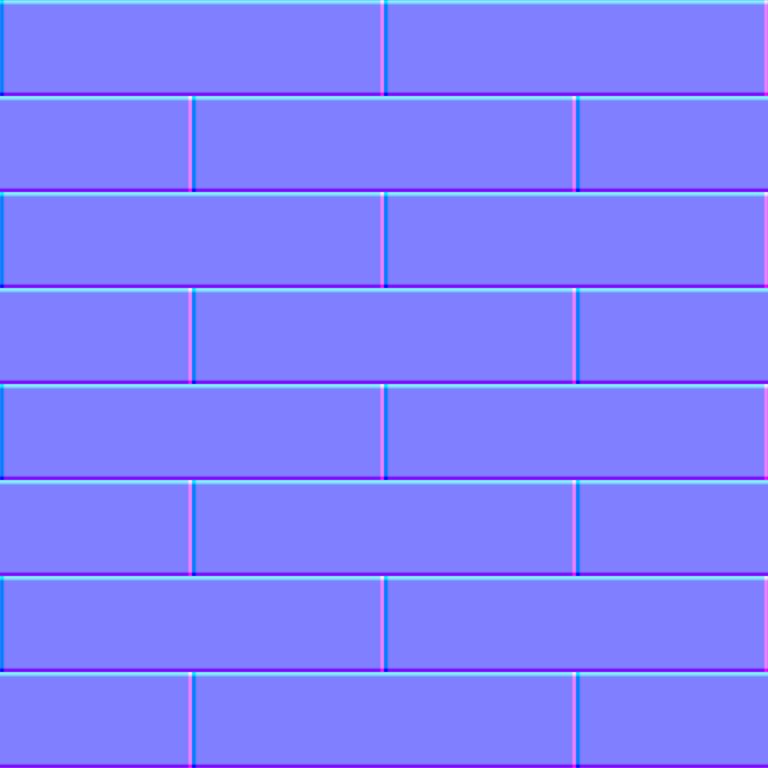
Give the GLSL for this texture map, as a Shadertoy shader.

```glsl
// Bevel strength: crisp at the seam, fading out toward the flat face
float bevel(float dist, float inner, float outer) {
    return smoothstep(0.0, 0.001, dist) * (1.0 - smoothstep(inner, outer, dist));
}

void mainImage(out vec4 fragColor, in vec2 fragCoord) {
    vec2 uv = fragCoord / iResolution.xy;

    // Running bond: two bricks across, eight courses down
    vec2 grid = uv * vec2(2.0, 8.0);
    float course = floor(grid.y);
    grid.x += 0.5 * (1.0 - mod(course, 2.0));

    // Distances to the brick edges in canvas units
    vec2 brickSize = vec2(0.5, 0.125);
    vec2 toLowerLeft = fract(grid) * brickSize;
    vec2 toUpperRight = brickSize - toLowerLeft;

    // Edge slopes tilt the tangent-space normal
    float left = bevel(toLowerLeft.x, 0.003, 0.0068);
    float right = bevel(toUpperRight.x, 0.003, 0.0064);
    float bottom = bevel(toLowerLeft.y, 0.0025, 0.0065);
    float top = bevel(toUpperRight.y, 0.002, 0.0078);
    vec2 tilt = vec2(0.43 * right - 0.49 * left, 0.45 * top - 0.46 * bottom);

    vec3 normalColor = vec3(vec2(0.498) + tilt, 1.0);
    fragColor = vec4(clamp(normalColor, 0.0, 1.0), 1.0);
}
```
